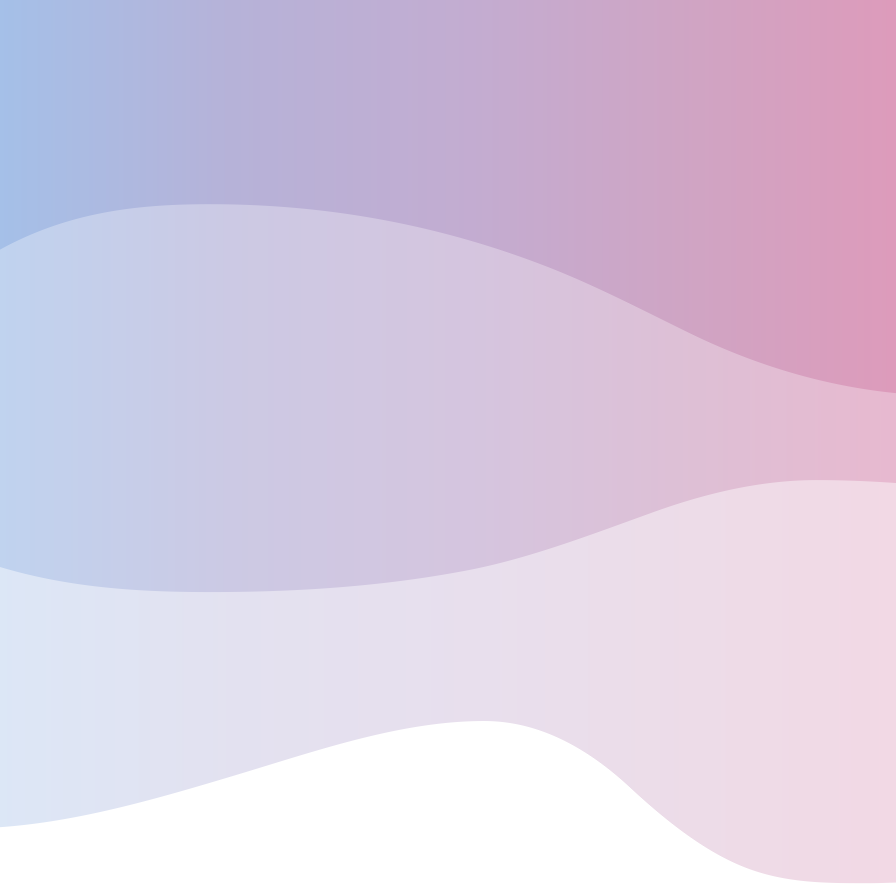
Give the GLSL for this background, as a WebGL 1 fragment shader.

```glsl
precision highp float;
uniform vec2 u_resolution;

#define BLUE vec3(0.645, 0.752, 0.910)
#define LILAC vec3(0.714, 0.698, 0.847)
#define MAUVE vec3(0.765, 0.675, 0.818)
#define ROSE vec3(0.816, 0.643, 0.765)
#define PINK vec3(0.867, 0.608, 0.733)
#define MIDDLE_VEIL 0.30
#define LOWER_VEIL 0.615

// Cubic through two knots, each holding position, height and slope
float hermite(vec3 a, vec3 b, float x) {
  float span = b.x - a.x;
  float t = (x - a.x) / span;
  float s = 1.0 - t;
  return s * s * ((1.0 + 2.0 * t) * a.y + t * span * a.z)
       + t * t * ((3.0 - 2.0 * t) * b.y - s * span * b.z);
}

// Broad crest on the left, falling to the right
float upperWave(float x) {
  vec3 crest = vec3(0.2344, 0.7721, 0.0);
  vec3 shoulder = vec3(0.6120, 0.7018, -0.39);
  vec3 slope = vec3(0.7682, 0.6289, -0.49);
  if (x < crest.x) return hermite(vec3(0.0, 0.7214, 0.55), crest, x);
  if (x < shoulder.x) return hermite(crest, shoulder, x);
  if (x < slope.x) return hermite(shoulder, slope, x);
  return hermite(slope, vec3(1.0, 0.5612, -0.10), x);
}

// Shallow trough on the left, rising to the right
float middleWave(float x) {
  vec3 trough = vec3(0.2344, 0.3392, 0.0);
  vec3 rise = vec3(0.5208, 0.3633, 0.19);
  vec3 slope = vec3(0.7292, 0.4284, 0.36);
  vec3 crest = vec3(0.9115, 0.4642, 0.0);
  if (x < trough.x) return hermite(vec3(0.0, 0.3672, -0.30), trough, x);
  if (x < rise.x) return hermite(trough, rise, x);
  if (x < slope.x) return hermite(rise, slope, x);
  if (x < crest.x) return hermite(slope, crest, x);
  return hermite(crest, vec3(1.0, 0.4609, -0.07), x);
}

// Central hill with a steep right flank
float lowerWave(float x) {
  vec3 rise = vec3(0.2604, 0.1341, 0.30);
  vec3 crest = vec3(0.5404, 0.1953, 0.0);
  vec3 flank = vec3(0.7031, 0.1211, -0.93);
  vec3 foot = vec3(0.8333, 0.0312, -0.38);
  vec3 trough = vec3(0.9701, 0.0143, 0.0);
  if (x < rise.x) return hermite(vec3(0.0, 0.0768, 0.07), rise, x);
  if (x < crest.x) return hermite(rise, crest, x);
  if (x < flank.x) return hermite(crest, flank, x);
  if (x < foot.x) return hermite(flank, foot, x);
  if (x < trough.x) return hermite(foot, trough, x);
  return hermite(trough, vec3(1.0, 0.0150, 0.03), x);
}

// Horizontal sweep from blue to pink
vec3 sweep(float x) {
  vec3 color = mix(BLUE, LILAC, clamp(x / 0.26, 0.0, 1.0));
  color = mix(color, MAUVE, clamp((x - 0.26) / 0.27, 0.0, 1.0));
  color = mix(color, ROSE, clamp((x - 0.53) / 0.25, 0.0, 1.0));
  return mix(color, PINK, clamp((x - 0.78) / 0.22, 0.0, 1.0));
}

// Smooth coverage of the area under a wave
float below(float wave, float y) {
  return clamp((wave - y) * u_resolution.y + 0.5, 0.0, 1.0);
}

void main() {
  vec2 uv = gl_FragCoord.xy / u_resolution;

  // Each lower layer lets more white through
  float veil = MIDDLE_VEIL * below(upperWave(uv.x), uv.y);
  veil = mix(veil, LOWER_VEIL, below(middleWave(uv.x), uv.y));
  veil = mix(veil, 1.0, below(lowerWave(uv.x), uv.y));

  gl_FragColor = vec4(mix(sweep(uv.x), vec3(1.0), veil), 1.0);
}
```
